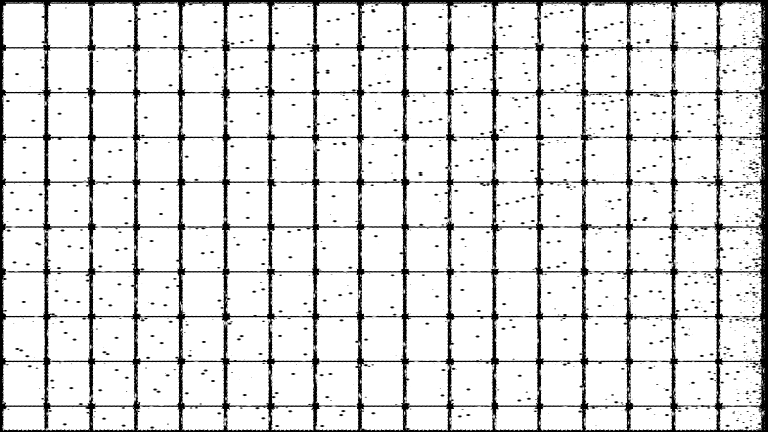
Write a Shadertoy shader that draws this pattern.

```glsl
// Worn black wire grid on white: thick uprights, thin crossbars, square knots and ink specks.

const float ROWS = 9.643; // grid cells per canvas height

vec3 hash3(vec2 p) {
    vec3 k = vec3(dot(p, vec2(127.1, 311.7)), dot(p, vec2(269.5, 183.3)), dot(p, vec2(419.2, 371.9)));
    return fract(sin(k) * 43758.545);
}

// Edge coverage of a signed distance given in grid cells
float cover(float dist) {
    return clamp(0.5 - dist * iResolution.y / ROWS, 0.0, 1.0);
}

float box(vec2 p, vec2 halfSize) {
    vec2 q = abs(p) - halfSize;
    return length(max(q, 0.0)) + min(max(q.x, q.y), 0.0);
}

// Cellular dots: they become fewer and smaller as density falls
float dots(vec2 p, vec2 scale, float density) {
    vec2 g = p * scale, base = floor(g);
    float dist = 1.0;
    for (int j = -1; j <= 1; j++)
    for (int i = -1; i <= 1; i++) {
        vec2 cell = base + vec2(i, j);
        vec3 h = hash3(cell);
        float radius = 0.55 * (1.0 - h.z / max(density, 0.0001));
        dist = min(dist, length(g - cell - 0.25 - 0.5 * h.xy) - radius);
    }
    return dist / max(scale.x, scale.y);
}

void mainImage(out vec4 fragColor, in vec2 fragCoord) {
    vec2 uv = fragCoord / iResolution.xy;
    vec2 p = fragCoord / iResolution.y * ROWS;
    vec2 size = vec2(ROWS * iResolution.x / iResolution.y, ROWS);

    // Nearest crossing and the offset from it
    vec2 q = p - vec2(0.035, 0.576);
    vec2 id = round(q);
    vec2 d = q - id;
    vec3 vary = hash3(id + 7.0);

    float rough = 0.006 * (sin(p.x * 71.0 + 3.0 * sin(p.y * 37.0))
                         + sin(p.y * 93.0 + 2.0 * sin(p.x * 59.0)));
    float wear = smoothstep(0.5, 1.0, uv.x) * (0.35 + 0.65 * uv.y);

    // Uprights, chipped mostly along their right side
    float upright = cover(abs(d.x) - 0.04 + 0.6 * rough);
    float chipDensity = (0.2 + 0.25 * vary.x + 0.3 * wear) * smoothstep(-0.035, 0.02, d.x);
    upright *= 1.0 - 0.9 * cover(dots(p + 31.0, vec2(26.0, 13.0), chipDensity));

    // Crossbars and knots
    float crossbar = cover(abs(d.y) - 0.014 + 0.2 * rough);
    crossbar *= 1.0 - 0.7 * cover(dots(p + 53.0, vec2(12.0, 24.0), 0.35 * wear));
    vec2 knotSize = vec2(0.078, 0.066) + 0.012 * (vary.yz - 0.5);
    float knot = cover(box(d - vec2(0.012, 0.0), knotSize) + rough);

    // Specks gather under crossbars, beside knots and toward the right edge
    float patches = 0.5 + 0.5 * sin(p.x * 5.3 + 2.0 * sin(p.y * 1.7 + p.x * 2.1));
    float under = exp(-28.0 * abs(d.y + 0.045)) * (0.12 + 0.6 * wear) * patches;
    float nearKnot = 0.3 * exp(-14.0 * length(d));
    float nearRight = 0.55 * exp(-3.5 * (size.x - p.x));
    float density = 0.003 + under + nearKnot + nearRight + 0.03 * wear;
    float specks = cover(dots(p, vec2(14.0, 25.0), density));

    // Ragged frame, heaviest on the right
    float frame = min(min(p.x - 0.06, size.x - p.x - 0.085),
                      min(p.y - 0.045, size.y - p.y - 0.055));
    float border = cover(frame + rough);

    float ink = max(max(max(upright, crossbar), max(knot, specks)), border);
    fragColor = vec4(vec3(1.0 - ink), 1.0);
}
```
